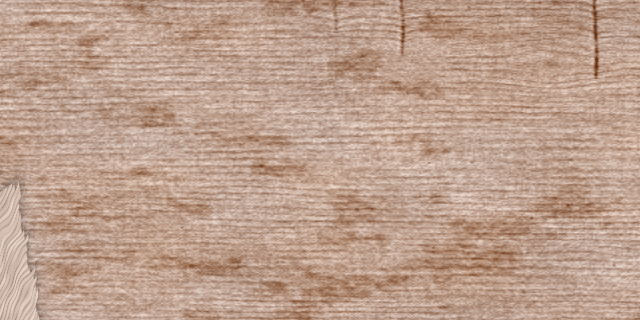
Write a Shadertoy shader that draws this texture.

```glsl
// Weathered pale wooden board with horizontal ridges, brown stains and cracks,
// and a cream thread fringe in the lower left corner. Layered value noise gives
// one tone, which a brown-to-beige ramp turns into colour.

float hash(vec2 p) {
    return fract(sin(dot(p, vec2(127.1, 311.7))) * 43758.5);
}

float noise(vec2 p) {
    vec2 i = floor(p), f = fract(p);
    f = f * f * (3.0 - 2.0 * f);
    return mix(mix(hash(i), hash(i + vec2(1, 0)), f.x),
               mix(hash(i + vec2(0, 1)), hash(i + vec2(1, 1)), f.x), f.y);
}

float fbm(vec2 p) {
    float sum = 0.0, amp = 0.5;
    for (int i = 0; i < 5; i++) {
        sum += amp * noise(p);
        p = p * 2.03 + 17.3;
        amp *= 0.5;
    }
    return sum / 0.97;
}

float bell(float x) {
    return exp(-x * x);
}

// Dark furrows between broad ridges, uneven, with slightly ragged sides
float ridges(vec2 p) {
    float phase = p.y * 47.0 + 1.8 * noise(vec2(p.x * 0.7, p.y * 9.0))
                + 0.4 * noise(p * vec2(5.0, 14.0)) + 0.22 * noise(p * vec2(40.0, 60.0));
    float wave = sin(6.2832 * phase) + 0.35 * sin(12.5664 * phase + 1.0);
    return wave * mix(0.3, 1.4, noise(p * vec2(4.0, 20.0) + 40.0));
}

// Brown stains: small ragged islands, favoured in two horizontal bands
float stains(vec2 p) {
    float bias = 0.07 * bell((p.y - 0.33) / 0.06) + 0.08 * bell((p.y - 0.97) / 0.05);
    bias += 0.20 * bell(length((p - vec2(0.62, 0.35)) / vec2(0.17, 0.045)));
    float ragged = 0.16 * (noise(p * vec2(30.0, 70.0)) - 0.5);
    return smoothstep(0.58, 0.82, fbm(p * vec2(4.5, 11.0) + 5.0) + bias + ragged);
}

// Sparse specks, dark (negative) or light (positive)
float specks(vec2 p, float px) {
    vec2 cell = floor(p / 0.13);
    vec2 spot = 0.2 + 0.6 * vec2(hash(cell + 3.0), hash(cell + 9.0));
    float d = length((p - (cell + spot) * 0.13) * vec2(0.8, 1.0));
    float radius = 0.002 + 0.003 * hash(cell + 21.0);
    float shape = 1.0 - smoothstep(radius - px, radius + px, d);
    return shape * step(0.72, hash(cell)) * (hash(cell + 5.0) > 0.7 ? 0.5 : -0.6);
}

vec3 woodColor(float tone) {
    return mix(vec3(0.62, 0.47, 0.38), vec3(0.85, 0.76, 0.71), tone);
}

void mainImage(out vec4 fragColor, in vec2 fragCoord) {
    float px = 1.0 / iResolution.y;
    vec2 p = fragCoord * px;
    vec2 grain = p;

    // Knot spreads the grain around it
    vec2 knot = p - vec2(1.72, 0.80);
    grain.y -= 0.6 * knot.y * bell(length(knot * vec2(9.0, 13.0)));
    float crackTone = -0.4 * bell(length(knot / vec2(0.022, 0.012)));

    // Cracks from the top edge, longer and darker to the right
    for (int i = 0; i < 3; i++) {
        float k = float(i);
        float x = 1.05 + 0.21 * k + 0.195 * k * (k - 1.0);
        float tip = 0.90 - 0.07 * k;
        float inside = smoothstep(tip - 0.015, tip + 0.015, p.y);
        float dx = p.x - x + 0.012 * (noise(vec2(k * 7.0, p.y * 12.0)) - 0.5);
        grain.y += 0.012 * inside * exp(-abs(dx) * 45.0);
        float rough = 0.5 + noise(vec2(k * 5.0, p.y * 70.0));
        crackTone -= inside * rough * (0.4 + 0.4 * k) * bell(dx / 0.006);
        crackTone += inside * rough * 0.2 * bell((dx + 0.013) / 0.006);
    }

    // Wood tone: blotches, ridges, long streaks and fine roughness
    float stain = stains(grain);
    float tone = 0.60 + 0.19 * ridges(grain);
    tone += 0.48 * (fbm(p * vec2(2.5, 6.0) + 60.0) - 0.5);
    tone += 0.38 * (noise(grain * vec2(9.0, 150.0)) - 0.5);
    tone += 0.42 * (noise(p * vec2(60.0, 120.0)) - 0.5);
    tone += 0.58 * (noise(p * vec2(160.0, 230.0) + 31.0) - 0.5);
    tone -= stain * (0.22 + 0.55 * noise(p * vec2(50.0, 100.0) + 8.0));
    tone += crackTone + specks(p, px);
    vec3 color = woodColor(clamp(tone, -0.9, 1.25));
    color += vec3(0.01, 0.0, -0.01) * (2.0 * noise(p * vec2(4.0, 9.0)) - 1.0 + stain);

    // Fringe of wavy slanted threads with ragged tips, and its soft shadow
    float across = dot(p, vec2(0.88, -0.45)) + 0.02 * noise(p * vec2(30.0, 18.0));
    float strand = across / 0.012;
    float edge = 0.035 + 0.19 * (0.43 - p.y) + 0.025 * hash(vec2(floor(strand), 2.0));
    float outside = max(p.x - edge, p.y - 0.40 - 0.7 * p.x);
    color *= 1.0 - 0.28 * exp(-max(outside, 0.0) / 0.012);
    float thread = sqrt(abs(sin(3.14159 * strand)));
    thread = mix(thread, noise(vec2(strand * 2.5, p.y * 25.0)), 0.45);
    vec3 threadColor = mix(vec3(0.62, 0.51, 0.45), vec3(0.92, 0.85, 0.80), thread);
    color = mix(threadColor, color, smoothstep(-px, px, outside));

    fragColor = vec4(clamp(color, 0.0, 1.0), 1.0);
}
```
